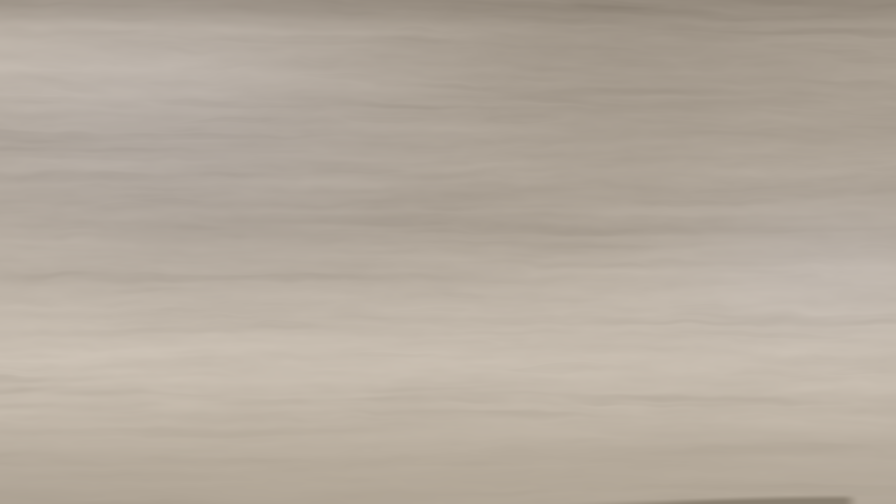
A WebGL 1 fragment shader for this texture:

```glsl
precision highp float;
// Pale, softly blurred wood board with fine, broken horizontal grain.

uniform vec2 u_resolution;

#define DARK_WOOD vec3(0.61, 0.57, 0.52)
#define PALE_WOOD vec3(0.76, 0.72, 0.67)
#define COOL_TINT vec3(-0.006, 0.0, 0.018)
#define EDGE_SHADOW vec3(0.50, 0.46, 0.40)
#define BAND_SCALE vec2(0.8, 22.0)
#define GRAIN_SCALE vec2(3.6, 56.0)
#define FIBRE_SCALE vec2(13.0, 105.0)
#define MOTTLE_SCALE vec2(42.0, 88.0)
#define GRAIN_CONTRAST 0.095
#define STREAK_DEPTH 0.20
#define RAGGEDNESS 0.0035
#define TOP_TILT 0.03

vec3 hash3(vec2 cell) {
  vec3 q = vec3(dot(cell, vec2(127.1, 311.7)),
                dot(cell, vec2(269.5, 183.3)),
                dot(cell, vec2(419.2, 371.9)));
  return fract(sin(q) * 43758.55);
}

// Cellular noise: soft blobs of random sign, one scattered in each cell.
float cellNoise(vec2 p) {
  vec2 cell = floor(p);
  float sum = 0.0;
  for (int j = -1; j <= 1; j++) {
    for (int i = -1; i <= 1; i++) {
      vec2 c = cell + vec2(float(i), float(j));
      vec3 h = hash3(c);
      vec2 d = p - c - h.xy;
      float k = max(0.0, 1.0 - dot(d, d));
      sum += (h.z * 2.0 - 1.0) * k * k;
    }
  }
  return sum;
}

// Soft elliptical patch of light.
float glow(vec2 p, vec2 center, vec2 radius) {
  vec2 d = (p - center) / radius;
  return exp(-dot(d, d));
}

// Broad lighting across the board, 0 = dark wood, 1 = pale wood.
float lighting(vec2 p) {
  float band = (p.y - 0.28) / 0.20;
  float tone = 0.43 + 0.66 * exp(-band * band);
  tone += 0.48 * glow(p, vec2(0.05, 0.88), vec2(0.80, 0.11));
  tone += 0.22 * glow(p, vec2(1.62, 0.48), vec2(0.38, 0.18));
  tone += 0.14 * glow(p, vec2(0.0, 0.6), vec2(0.45, 0.25));
  tone -= 0.28 * glow(p, vec2(1.25, 0.94), vec2(0.60, 0.20));
  tone -= 0.46 * smoothstep(0.93, 1.0, p.y);
  return tone;
}

// Layered grain, following gently wavering, ragged fibres.
float grain(vec2 p) {
  float mottle = cellNoise(p * MOTTLE_SCALE + 5.0);
  p.y += TOP_TILT * p.x * smoothstep(0.6, 1.0, p.y);
  p.y += 0.004 * sin(p.x * 3.1 + p.y * 9.0) + 0.002 * sin(p.x * 8.3 - p.y * 17.0);
  p.y += RAGGEDNESS * cellNoise(p * vec2(19.0, 34.0) + 29.0);

  float fibre = cellNoise(p * FIBRE_SCALE + 41.0);
  float layers = cellNoise(p * BAND_SCALE)
               + 0.80 * cellNoise(p * GRAIN_SCALE + 17.0)
               + 0.50 * fibre + 0.18 * mottle;

  // Long faint lines, broken up into short flecks.
  float line = smoothstep(0.1, 0.9, cellNoise(p * vec2(1.1, 58.0) + 73.0));
  float fleck = cellNoise(p * vec2(7.0, 80.0) + 97.0) + 0.5 * fibre;
  float streak = line * (0.45 + 0.55 * smoothstep(-0.3, 0.6, fleck))
               + 0.40 * smoothstep(0.35, 1.1, fleck);

  float strength = mix(0.45, 1.0, smoothstep(0.08, 0.22, p.y));
  return strength * (GRAIN_CONTRAST * layers - STREAK_DEPTH * streak);
}

// Thin wedge of shadow under the lower right edge.
float edgeShadow(vec2 p, float aspect) {
  float x = p.x / aspect;
  float rim = 0.014 * smoothstep(0.6, 0.95, x);
  float span = smoothstep(0.6, 0.8, x) * (1.0 - smoothstep(0.94, 0.96, x));
  return span * (1.0 - smoothstep(rim - 0.007, rim + 0.007, p.y));
}

void main() {
  vec2 p = gl_FragCoord.xy / u_resolution.y;
  float aspect = u_resolution.x / u_resolution.y;

  float tone = lighting(p) + grain(p);
  vec3 color = mix(DARK_WOOD, PALE_WOOD, tone);

  float cool = glow(p, vec2(0.3, 0.75), vec2(0.5, 0.28))
             + 0.8 * glow(p, vec2(1.65, 0.47), vec2(0.3, 0.15))
             - 0.6 * glow(p, vec2(0.9, 0.02), vec2(1.3, 0.2));
  color += COOL_TINT * cool;

  color = mix(color, EDGE_SHADOW, 0.8 * edgeShadow(p, aspect));
  gl_FragColor = vec4(color, 1.0);
}
```
